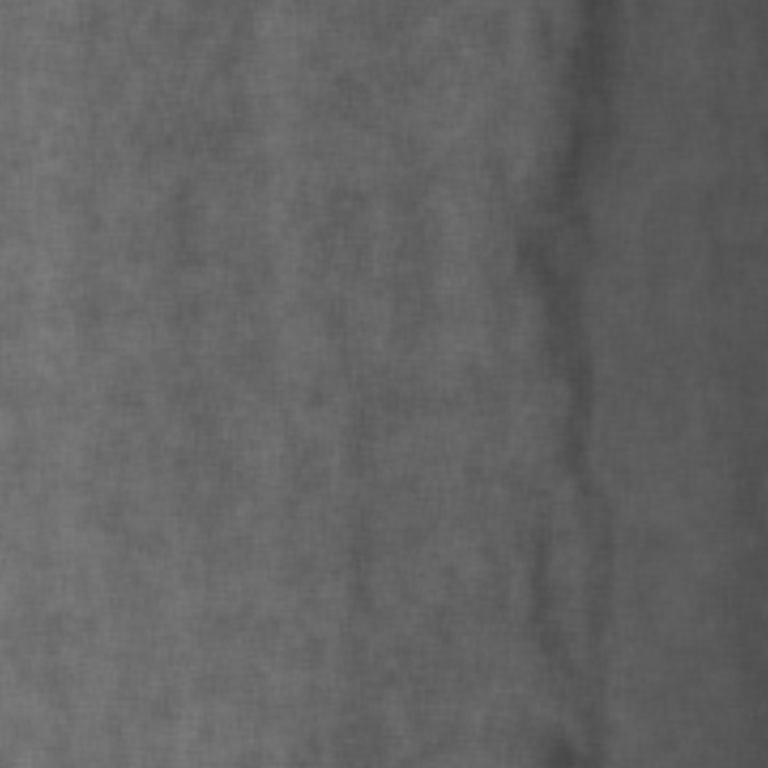
Reproduce this texture procedurally as a three.js fragment shader.

```glsl
// Grey woven cloth, lit from the left, with soft vertical streaks and a dark wandering stain.
varying vec2 vUv;

#define LIGHT_GREY 0.458
#define DARK_GREY 0.347
#define STREAK_DEPTH 0.044
#define STAIN_DEPTH 0.074
#define MOTTLE_DEPTH 0.072
#define THREAD_DEPTH 0.021

float hash(vec2 p) {
  vec3 q = fract(vec3(p.xyx) * 0.1031);
  q += dot(q, q.yzx + 33.33);
  return fract((q.x + q.y) * q.z);
}

// Smooth value noise, centred on zero
float noise(vec2 p) {
  vec2 cell = floor(p);
  vec2 f = fract(p);
  f = f * f * (3.0 - 2.0 * f);
  float low = mix(hash(cell), hash(cell + vec2(1.0, 0.0)), f.x);
  float high = mix(hash(cell + vec2(0.0, 1.0)), hash(cell + vec2(1.0, 1.0)), f.x);
  return mix(low, high, f.y) - 0.5;
}

// Layered noise, turned at each octave to hide the lattice
float fbm(vec2 p) {
  float sum = 0.0;
  float amplitude = 0.45;
  for (int i = 0; i < 4; i++) {
    sum += amplitude * noise(p);
    p = mat2(1.6, 1.2, -1.2, 1.6) * p + vec2(17.3, 9.1);
    amplitude *= 0.68;
  }
  return sum;
}

// Soft elliptical spot
float spot(vec2 p, vec2 center, vec2 radius) {
  vec2 d = (p - center) / radius;
  return exp(-dot(d, d));
}

// Soft vertical band around a given x
float band(float x, float center, float halfWidth) {
  float d = (x - center) / halfWidth;
  return exp(-abs(d * d * d));
}

// Dark trail that narrows downward, with a side branch and a few spots
float stain(vec2 p) {
  p.x += 0.024 * noise(p * vec2(9.0, 7.0)) + 0.03 * noise(p * vec2(38.0, 12.0));
  float bend = cos(9.0 * (1.0 - p.y)) * smoothstep(0.3, 0.6, p.y);
  float center = 0.76 + 0.026 * bend + 0.02 * (1.0 - smoothstep(0.2, 0.45, p.y));
  float halfWidth = mix(0.015, 0.044, smoothstep(0.3, 0.85, p.y));
  float strength = mix(0.42, 0.75, smoothstep(0.3, 0.5, p.y));
  float trail = strength * band(p.x, center, halfWidth);

  float branchX = mix(0.755, 0.69, smoothstep(0.05, 0.3, p.y));
  float branchFade = smoothstep(0.03, 0.2, p.y) * (1.0 - smoothstep(0.24, 0.42, p.y));
  float branch = 0.5 * branchFade * band(p.x, branchX, 0.022);

  float spots = 0.75 * spot(p, vec2(0.68, 0.675), vec2(0.026, 0.055))
              + 0.35 * spot(p, vec2(0.75, 0.46), vec2(0.03, 0.07))
              + 0.75 * spot(p, vec2(0.73, 0.01), vec2(0.027, 0.04))
              + 0.35 * spot(p, vec2(0.588, 0.13), vec2(0.014, 0.07))
              + 0.35 * spot(p, vec2(0.71, 0.97), vec2(0.012, 0.07));
  float fade = 1.0 + 0.8 * noise(p * vec2(28.0, 9.0));
  return min((trail + branch + spots) * fade, 1.1);
}

void main() {
  vec2 p = vUv;

  // Side light with a slightly darker right edge
  float grey = mix(LIGHT_GREY, DARK_GREY, pow(p.x, 0.85));
  grey -= 0.018 * smoothstep(0.9, 1.0, p.x);

  // Long folds running down the cloth
  float foldX = p.x + 0.025 * noise(vec2(p.x * 3.0, p.y * 2.5));
  float streaks = noise(vec2(foldX * 13.0, p.y * 1.3 + 4.0))
                + 0.7 * noise(vec2(foldX * 32.0, p.y * 3.0 + 8.0));
  grey += STREAK_DEPTH * streaks * mix(1.0, 0.4, smoothstep(0.75, 0.9, p.x));

  // Cloudy mottling and fine crossed threads
  float contrast = mix(1.0, 0.65, smoothstep(0.6, 0.9, p.x));
  float mottle = fbm(p * vec2(34.0, 27.0));
  float threads = noise(p * vec2(55.0, 200.0)) + noise(p * vec2(180.0, 60.0) + 31.0);
  grey += contrast * (MOTTLE_DEPTH * mottle + THREAD_DEPTH * threads);

  grey -= STAIN_DEPTH * stain(p);
  gl_FragColor = vec4(vec3(grey), 1.0);
}
```
